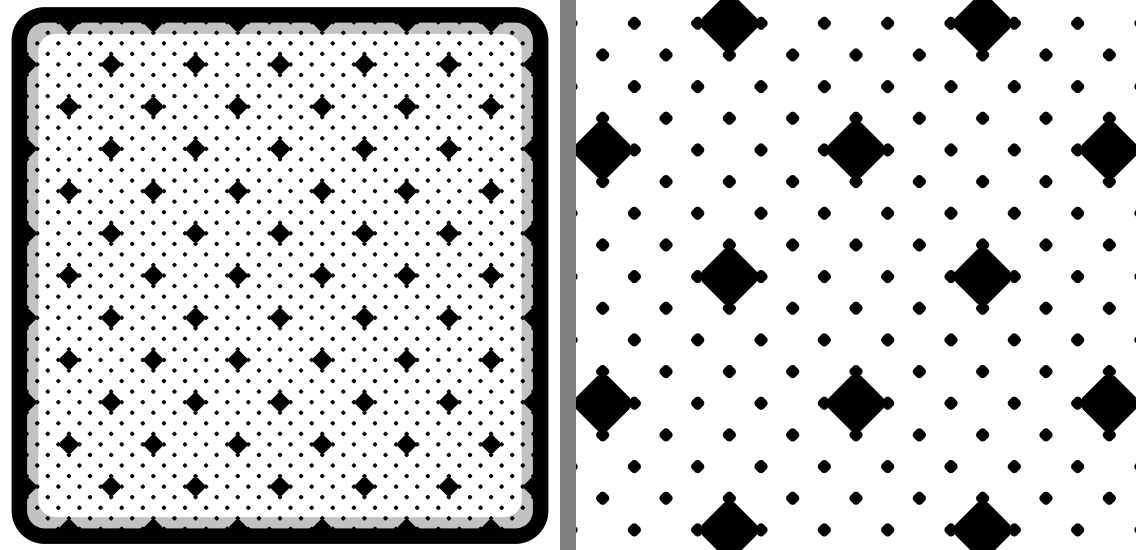
Left: the whole. Right: its middle third, enlarged.
Give the GLSL for this pattern, as a Shadertoy shader.

```glsl
// A framed tile: small dots and large diamonds lie on two staggered lattices,
// inside a black rounded frame with a grey inner band, on a white ground.
// Both lattices are one grid turned by 45 degrees, at two pitches.

const float STEPS_PER_HEIGHT = 52.11;       // canvas height in dot steps
const vec2  CENTRE_SHIFT = vec2(0.0, -0.05);
const float DOT_PITCH = 1.0;
const float DIAMOND_PITCH = 4.0;

const vec3 WHITE = vec3(1.0);
const vec3 GREY  = vec3(0.76);
const vec3 BLACK = vec3(0.003);

// Signed distance to a square of given half side and corner radius
float roundedSquare(vec2 p, float halfSide, float radius) {
    vec2 q = abs(p) - (halfSide - radius);
    return length(max(q, 0.0)) + min(max(q.x, q.y), 0.0) - radius;
}

// Offset from the nearest staggered lattice point, in axes turned by 45 degrees
vec2 staggeredCell(vec2 p, float pitch) {
    vec2 diagonal = vec2(p.x + p.y, p.x - p.y) / pitch;
    return (mod(diagonal, 2.0) - 1.0) * pitch * sqrt(0.5);
}

// Signed distance to a lattice of rounded diamonds
float diamondLattice(vec2 p, float pitch, float halfSide, float radius) {
    return roundedSquare(staggeredCell(p, pitch), halfSide, radius);
}

// Antialiased coverage of a signed distance
float coverage(float dist, float pixel) {
    return clamp(0.5 - dist / pixel, 0.0, 1.0);
}

void mainImage(out vec4 fragColor, in vec2 fragCoord) {
    float pixel = STEPS_PER_HEIGHT / iResolution.y;
    vec2 p = (fragCoord - 0.5 * iResolution.xy) * pixel - CENTRE_SHIFT;

    // Nested outlines of the tile
    float outer = roundedSquare(p, 25.43, 3.15);
    float inner = roundedSquare(p, 23.96, 1.66);
    float panel = roundedSquare(p, 22.9, 1.66);

    // Dots and diamonds
    float dots = diamondLattice(p, DOT_PITCH, 0.183, 0.125);
    float diamonds = diamondLattice(p, DIAMOND_PITCH, 0.727, 0.28);
    float ornament = min(dots, diamonds);

    // Layers from the ground up
    vec3 colour = mix(GREY, WHITE, coverage(panel, pixel));
    colour = mix(colour, BLACK, coverage(ornament, pixel));
    colour = mix(BLACK, colour, coverage(inner, pixel));
    colour = mix(WHITE, colour, coverage(outer, pixel));

    fragColor = vec4(colour, 1.0);
}
```
